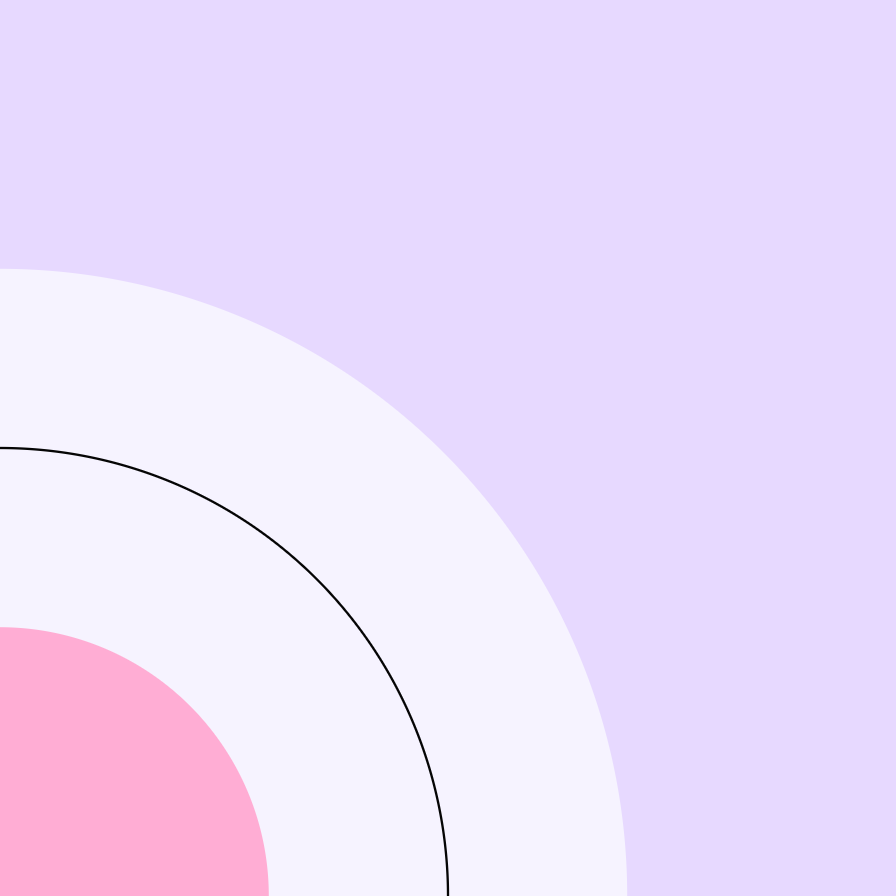
Write a Shadertoy shader that draws this background.

```glsl
// Concentric quarter discs in the lower left corner, with a thin dark ring, on flat lilac.

#define DISC_RADIUS 0.7
#define RING_RADIUS 0.5
#define CORE_RADIUS 0.3
#define RING_WIDTH  0.0026
#define LILAC vec3(0.906, 0.851, 1.0)
#define PALE  vec3(0.965, 0.953, 1.0)
#define PINK  vec3(1.0, 0.68, 0.83)
#define INK   vec3(0.02)

// Coverage of a shape from its signed distance, smoothed over one pixel
float coverage(float dist, float pixel) {
    return clamp(0.5 - dist / pixel, 0.0, 1.0);
}

void mainImage(out vec4 fragColor, in vec2 fragCoord) {
    float pixel = 1.0 / min(iResolution.x, iResolution.y);
    float radius = length(fragCoord * pixel);

    // Discs from the largest to the smallest
    vec3 color = mix(LILAC, PALE, coverage(radius - DISC_RADIUS, pixel));
    color = mix(color, PINK, coverage(radius - CORE_RADIUS, pixel));

    // Thin ring between the disc edges
    float ringDist = abs(radius - RING_RADIUS) - 0.5 * RING_WIDTH;
    color = mix(color, INK, coverage(ringDist, pixel));

    fragColor = vec4(color, 1.0);
}
```
